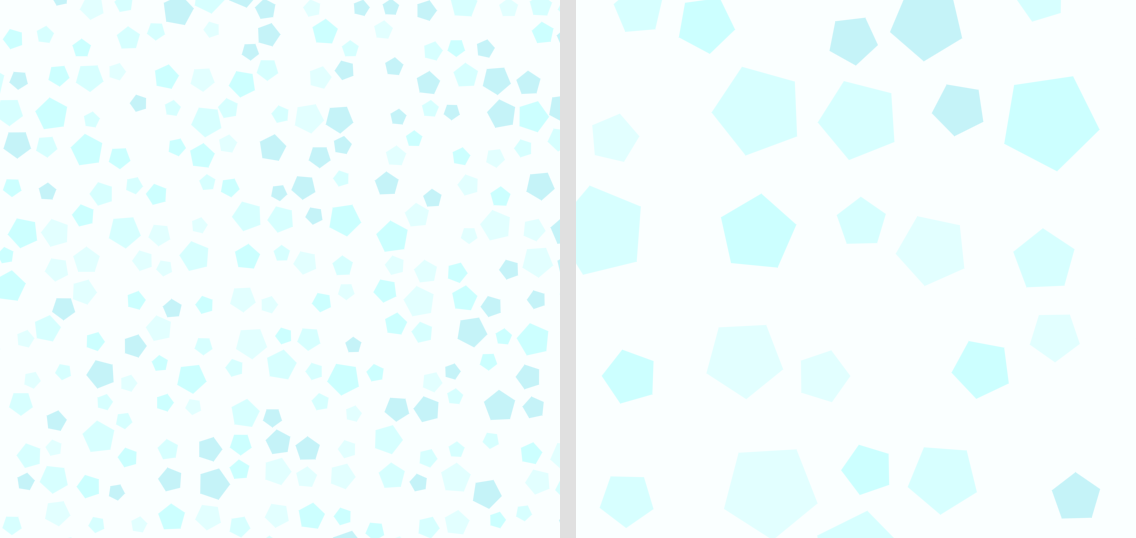
Left, the full canvas; right, a detail of the centre.
A WebGL 1 fragment shader for this pattern:

```glsl
precision highp float;

uniform vec2 u_resolution;

vec3 hash3(vec2 cell) {
  vec3 h = fract((cell.xyx + 40.0) * vec3(0.1031, 0.1030, 0.0973));
  h += dot(h, h.yxz + 33.33);
  return fract((h.xxy + h.yzz) * h.zyx);
}

// Jittered centre in xy, circumradius in z
vec3 seed(vec2 cell) {
  vec3 h = hash3(cell);
  return vec3(cell + 0.5 + (h.xy - 0.5) * 0.68, 0.23 + 0.24 * h.z * h.z);
}

// Centre pushed away from crowding neighbours
vec3 spacedSeed(vec2 cell) {
  vec3 self = seed(cell);
  vec2 push = vec2(0.0);
  for (int y = -1; y <= 1; y++) {
    for (int x = -1; x <= 1; x++) {
      vec3 other = seed(cell + vec2(x, y));
      vec2 away = self.xy - other.xy;
      float gap = length(away);
      float overlap = max(self.z + other.z + 0.12 - gap, 0.0);
      push += 0.5 * overlap * away / max(gap, 0.001);
    }
  }
  return vec3(self.xy + clamp(push, -0.35, 0.35), self.z);
}

float pentagonDistance(vec2 p, float radius, float turn) {
  float sector = 6.2831853 / 5.0;
  float angle = mod(atan(p.y, p.x) + turn, sector) - 0.5 * sector;
  return length(p) * cos(angle) - radius * cos(0.5 * sector);
}

vec3 tint(float pick) {
  if (pick < 0.28) return vec3(0.885, 1.0, 1.0);
  if (pick < 0.54) return vec3(0.845, 1.0, 1.0);
  if (pick < 0.78) return vec3(0.80, 1.0, 1.0);
  return vec3(0.772, 0.952, 0.972);
}

void main() {
  float cellsAcross = 15.2;
  vec2 p = gl_FragCoord.xy / u_resolution.x * cellsAcross;
  float pixel = cellsAcross / u_resolution.x;
  vec3 color = vec3(0.982, 1.0, 1.0);

  // Scattered pentagons from the surrounding cells
  for (int y = -1; y <= 1; y++) {
    for (int x = -1; x <= 1; x++) {
      vec2 cell = floor(p) + vec2(x, y);
      vec3 grain = spacedSeed(cell);
      vec3 look = hash3(cell + 71.0);
      float d = pentagonDistance(p - grain.xy, grain.z, look.x * 6.2831853);
      float cover = 1.0 - smoothstep(-0.8 * pixel, 0.8 * pixel, d);
      color = mix(color, tint(look.y), cover);
    }
  }

  gl_FragColor = vec4(color, 1.0);
}
```
